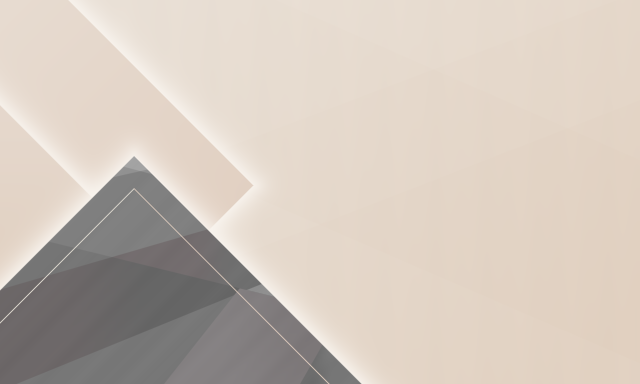
Give the GLSL for this background, as a Shadertoy shader.

```glsl
// Layered beige paper panels with soft white rims and a faceted grey peak.
// Each panel is a right-angled wedge distance; facets are half-plane masks,
// and layered sines add faint streaks to the flat areas.

#define ASPECT 1.67
#define GLOW_WIDTH 0.036
#define GLOW_STRENGTH 0.85
#define LINE_WIDTH 0.0021
#define STREAK 0.005
#define FACET_TINT 0.007
#define PEAK vec2(0.350, 0.5935)
#define INNER_PEAK vec2(0.350, 0.5087)
#define BAND_TIP vec2(0.661, 0.517)
#define PANEL_TIP vec2(0.435, 0.291)

const vec3 GLOW_COLOR = vec3(0.975, 0.957, 0.935);

// Signed distance to a right-angled wedge whose tip points up
float wedgeUp(vec2 p, vec2 tip) {
    vec2 d = p - tip;
    vec2 q = vec2(d.y + d.x, d.y - d.x) * 0.70711;
    return length(max(q, 0.0)) + min(max(q.x, q.y), 0.0);
}

// The same wedge, pointing right
float wedgeRight(vec2 p, vec2 tip) {
    return wedgeUp(p.yx, tip.yx);
}

float cover(float d) {
    float px = 0.75 / iResolution.y;
    return 1.0 - smoothstep(-px, px, d);
}

// One on the right-hand side of the line from a to b
float rightOf(vec2 p, vec2 a, vec2 b) {
    vec2 n = normalize(vec2(b.y - a.y, a.x - b.x));
    return cover(-dot(p - a, n));
}

// Soft rim outside a panel, then the panel itself
vec3 layPanel(vec3 under, vec3 panel, float d) {
    float rim = exp(-pow(max(d, 0.0) / GLOW_WIDTH, 1.4));
    return mix(mix(under, GLOW_COLOR, GLOW_STRENGTH * rim), panel, cover(d));
}

float streaks(float t) {
    return STREAK * (sin(t * 43.0) + 0.6 * sin(t * 97.0 + 1.3));
}

vec3 backdrop(vec2 p) {
    float warmth = clamp(0.52 * p.x - 0.42 * p.y + 0.22, 0.0, 1.0);
    vec3 col = mix(vec3(0.912, 0.875, 0.835), vec3(0.887, 0.826, 0.766), warmth);
    float folds = rightOf(p, vec2(0.72, 1.0), vec2(1.67, 0.583))
                + rightOf(p, vec2(0.63, 0.63), vec2(1.61, 1.0))
                + rightOf(p, vec2(0.717, 0.37), vec2(1.67, 0.739))
                - rightOf(p, vec2(0.837, 0.413), vec2(1.67, 0.054));
    return col - FACET_TINT * (folds - 1.0) * vec3(0.5, 0.8, 1.0)
         + 0.3 * streaks(p.x);
}

vec3 facets(vec2 p) {
    float belowRise = rightOf(p, vec2(0.0, 0.2457), vec2(0.539, 0.402));
    float belowFall = rightOf(p, vec2(0.130, 0.370), vec2(0.713, 0.228));
    float belowRidge = rightOf(p, vec2(0.043, 0.0), vec2(0.630, 0.239));
    float rightFace = rightOf(p, vec2(0.428, 0.0), vec2(0.652, 0.283));
    float corner = rightOf(p, vec2(0.783, 0.0), vec2(0.848, 0.113));
    float tipRise = 1.0 - rightOf(p, vec2(0.298, 0.539), vec2(0.387, 0.559));
    float tipFall = 1.0 - rightOf(p, vec2(0.326, 0.565), vec2(0.383, 0.550));

    // Upper slopes and the dark middle
    vec3 col = mix(vec3(0.500), vec3(0.460), belowFall);
    vec3 mauve = mix(vec3(0.450, 0.425, 0.430), vec3(0.435),
                     smoothstep(0.50, 0.62, p.x));
    vec3 shade = mix(vec3(0.425, 0.405, 0.408), vec3(0.398),
                     smoothstep(0.15, 0.42, p.x));
    col = mix(col, mix(mauve, shade, belowFall), belowRise);

    // Lower faces, the bright sliver and the dark corner
    col = mix(col, vec3(0.467), belowRidge * belowFall);
    vec3 face = mix(vec3(0.520, 0.505, 0.510), vec3(0.485, 0.465, 0.470),
                    smoothstep(0.55, 0.85, p.x));
    col = mix(col, face, rightFace * belowFall);
    col = mix(col, vec3(0.560), rightFace * belowRidge * (1.0 - belowFall));
    col = mix(col, mix(vec3(0.420), vec3(0.465), smoothstep(0.0, 0.06, p.x - 0.81)),
              corner);

    // Pale cap
    col += 0.07 * (tipRise + tipFall);
    return col + streaks(p.x - p.y);
}

void mainImage(out vec4 fragColor, in vec2 fragCoord) {
    vec2 p = fragCoord / iResolution.xy * vec2(ASPECT, 1.0);

    // Beige panels
    vec3 bandColor = mix(vec3(0.905, 0.858, 0.815), vec3(0.883, 0.815, 0.760),
                         clamp(0.9 * p.x - 0.9 * p.y + 0.85, 0.0, 1.0));
    vec3 panelColor = mix(vec3(0.882, 0.818, 0.760), vec3(0.898, 0.845, 0.800),
                          smoothstep(0.25, 0.75, p.y));
    vec3 col = layPanel(backdrop(p), bandColor, wedgeRight(p, BAND_TIP));
    col = layPanel(col, panelColor, wedgeRight(p, PANEL_TIP));

    // Grey peak with its thin inner outline
    col = layPanel(col, facets(p), wedgeUp(p, PEAK));
    float outline = cover(abs(wedgeUp(p, INNER_PEAK)) - 0.5 * LINE_WIDTH);
    vec3 lineColor = mix(vec3(0.90, 0.88, 0.84), vec3(0.90, 0.82, 0.76),
                         step(PEAK.x, p.x));
    col = mix(col, lineColor, outline);

    fragColor = vec4(col, 1.0);
}
```
